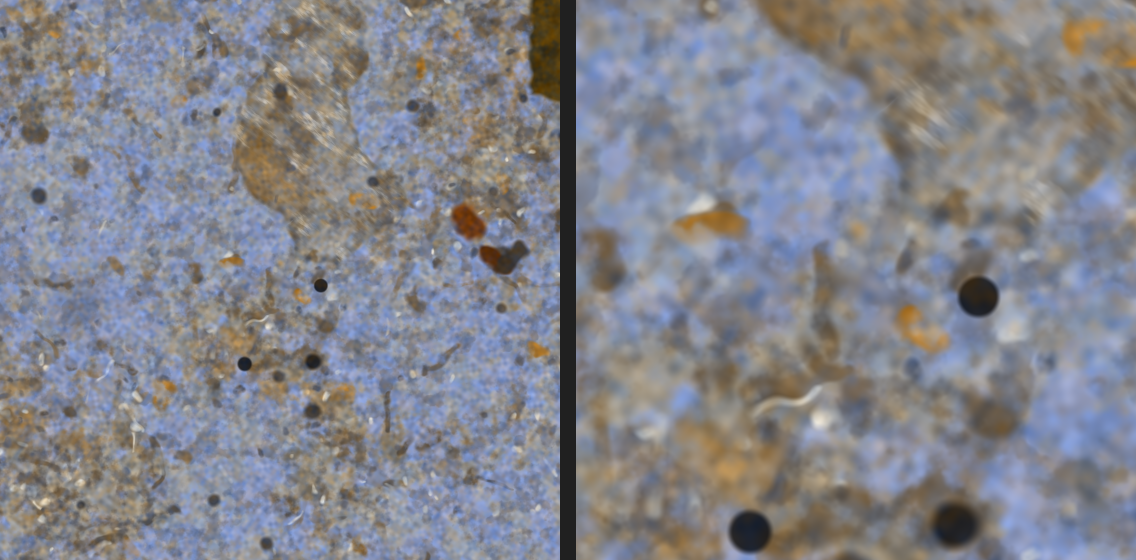
Left, the full canvas; right, a detail of the centre.
A Shadertoy shader for this texture:

```glsl
const vec3 BLUE = vec3(0.52, 0.57, 0.72);
const vec3 GREY = vec3(0.57, 0.59, 0.63);
const vec3 SLATE = vec3(0.43, 0.44, 0.49);
const vec3 TAUPE = vec3(0.57, 0.54, 0.48);
const vec3 BROWN = vec3(0.40, 0.35, 0.29);
const vec3 OCHRE = vec3(0.61, 0.46, 0.25);
const vec3 AMBER = vec3(0.62, 0.42, 0.14);
const vec3 RUST = vec3(0.40, 0.20, 0.06);
const vec3 SOOT = vec3(0.13, 0.13, 0.14);
const vec3 CREAM = vec3(0.80, 0.79, 0.75);

vec3 hash3(vec2 p) {
  vec3 q = fract(p.xyx * vec3(0.1031, 0.1030, 0.0973));
  q += dot(q, q.yxz + 33.33);
  return fract((q.xxy + q.yzz) * q.zyx);
}

vec3 noise3(vec2 p) {
  vec2 i = floor(p), f = fract(p);
  f = f * f * (3.0 - 2.0 * f);
  return mix(mix(hash3(i), hash3(i + vec2(1, 0)), f.x),
             mix(hash3(i + vec2(0, 1)), hash3(i + vec2(1, 1)), f.x), f.y);
}

vec3 fbm3(vec2 p) {
  vec3 sum = vec3(0.0);
  float weight = 0.533;
  for (int i = 0; i < 4; i++) {
    sum += weight * noise3(p);
    p = mat2(1.6, 1.2, -1.2, 1.6) * p + 17.0;
    weight *= 0.5;
  }
  return sum;
}

float spot(vec2 p, vec2 centre, float radius) {
  vec2 q = (p - centre) / radius;
  return exp(-dot(q, q));
}

float segment(vec2 p, vec2 a, vec2 b) {
  vec2 pa = p - a, ba = b - a;
  return length(pa - ba * clamp(dot(pa, ba) / dot(ba, ba), 0.0, 1.0));
}

// How crowded with debris a place is, 0 to 1
float density(vec2 p) {
  float d = 0.9 * noise3(p * 5.0 + 3.0).x - 0.24;
  d += 0.8 * spot(p, vec2(0.17, 0.12), 0.17) + 0.5 * spot(p, vec2(0.89, 0.67), 0.14);
  d += 0.5 * spot(p, vec2(0.14, 0.90), 0.15) + 0.35 * spot(p, vec2(0.45, 0.38), 0.12);
  d += 0.5 * spot(p, vec2(0.81, 0.17), 0.10) - 0.6 * spot(p, vec2(0.10, 0.58), 0.13);
  return clamp(d, 0.0, 1.0);
}

// Soft rounded bar
vec3 stroke(vec3 col, vec2 p, vec2 a, vec2 b, float radius, vec3 tint, float opacity) {
  float soft = 0.0015 + 0.3 * radius;
  float d = segment(p, a, b) - radius;
  return mix(col, tint, opacity * (1.0 - smoothstep(-soft, soft, d)));
}

vec3 scatter(vec3 col, vec2 p, float cells, float seed, float chance,
             float halfLength, float radius, vec3 tint, float opacity) {
  for (int i = 0; i < 9; i++) {
    vec2 cell = floor(p * cells) + vec2(i % 3 - 1, i / 3 - 1);
    vec3 place = hash3(cell + seed), kind = hash3(cell + seed + 57.0);
    vec2 centre = (cell + place.yz) / cells;
    if (place.x > chance * (0.15 + density(centre))) continue;
    float angle = 6.2832 * kind.x, size = mix(0.6, 1.25, kind.y);
    vec2 arm = halfLength * size * vec2(cos(angle), sin(angle));
    col = stroke(col, p, centre - arm, centre + arm, radius * size,
                 tint * mix(0.8, 1.2, kind.z), opacity);
  }
  return col;
}

// Large translucent flake with diagonal striations
vec3 flake(vec3 col, vec2 p, vec2 uv) {
  float width = mix(0.115, 0.085, smoothstep(0.70, 0.95, p.y));
  float d = segment(p, vec2(0.56, 0.95), vec2(0.535, 0.72)) - width;
  d = min(d, segment(p, vec2(0.58, 0.60), vec2(0.65, 0.65)) - 0.065);
  vec2 along = mat2(0.77, 0.64, -0.64, 0.77) * uv;
  float streak = fbm3(along * vec2(24.0, 75.0)).x;
  vec3 patches = fbm3(uv * 26.0 + 9.0);
  vec3 body = mix(BROWN, TAUPE, smoothstep(0.30, 0.58, 0.5 * (streak + patches.y)));
  body = mix(body, GREY, 0.6 * smoothstep(0.50, 0.65, patches.x));
  float stain = spot(p, vec2(0.47, 0.70), 0.085) + 0.7 * spot(p, vec2(0.52, 0.83), 0.04);
  body = mix(body, OCHRE * mix(0.45, 1.15, patches.z), 0.75 * min(stain, 1.0));
  body += 0.18 * smoothstep(0.58, 0.80, streak);
  body *= 1.0 - 0.15 * (1.0 - smoothstep(0.0, 0.012, abs(d + 0.006)));
  return mix(col, body, 0.86 * (1.0 - smoothstep(-0.005, 0.005, d)));
}

void mainImage(out vec4 fragColor, in vec2 fragCoord) {
  vec2 uv = fragCoord / iResolution.xy;
  vec2 rough = uv + 0.011 * (noise3(uv * 60.0).xy - 0.5);
  vec2 warped = rough + 0.02 * (noise3(uv * 32.0).xy - 0.5) + 0.03 * (noise3(uv * 11.0).yz - 0.5);

  // Mottled fluid and brownish staining
  float crowd = density(warped);
  vec3 mottle = fbm3(uv * 42.0), broad = fbm3(uv * 13.0 + 5.0);
  vec3 col = mix(BLUE, GREY, smoothstep(0.40, 0.60, mix(mottle.x, broad.x, 0.4)));
  col = mix(col, SLATE, 0.65 * smoothstep(0.52, 0.72, mottle.y + 0.12 * crowd));
  vec3 stain = mix(BROWN, TAUPE, smoothstep(0.32, 0.56, mottle.z));
  stain = mix(stain, OCHRE, 0.75 * smoothstep(0.52, 0.68, broad.y));
  col = mix(col, stain, 0.8 * smoothstep(0.25, 0.70, crowd + 0.9 * (mottle.x - 0.5)));
  col = mix(col, SLATE, 0.7 * spot(uv, vec2(0.14, 0.45), 0.045));

  // Soft debris, then the flake
  float wear = mix(0.35, 1.1, smoothstep(0.35, 0.62, mottle.y));
  col = scatter(col, warped, 12.0, 11.0, 0.75, 0.012, 0.020, TAUPE * 0.9, 0.65 * wear);
  col = scatter(col, warped, 16.0, 83.0, 0.60, 0.007, 0.013, BROWN, 0.8 * wear);
  col = flake(col, warped, uv);

  // Fibres, splinters and grains
  col = scatter(col, warped, 11.0, 131.0, 0.70, 0.034, 0.006, BROWN, 0.75 * wear);
  col = scatter(col, rough, 13.0, 197.0, 0.35, 0.022, 0.003, CREAM, 0.5 * wear);
  col = scatter(col, rough, 26.0, 241.0, 0.45, 0.002, 0.005, CREAM, 0.65 * wear);
  col = scatter(col, rough, 28.0, 307.0, 0.45, 0.002, 0.006, SLATE * 0.75, 0.7 * wear);
  col = scatter(col, warped, 13.0, 359.0, 0.30, 0.009, 0.012, AMBER, 0.8 * wear);
  col = scatter(col, uv, 10.0, 463.0, 0.26, 0.001, 0.011, SOOT * 1.6, 0.85);

  // Rust grains, brown band with dark beads
  col = stroke(col, rough, vec2(0.825, 0.618), vec2(0.845, 0.592), 0.021, RUST, 0.95);
  col = stroke(col, rough, vec2(0.87, 0.548), vec2(0.90, 0.528), 0.015, RUST * 0.75, 0.95);
  col = stroke(col, rough, vec2(0.90, 0.528), vec2(0.928, 0.555), 0.014, BROWN * 0.55, 0.9);
  col = stroke(col, warped, vec2(0.45, 0.355), vec2(0.56, 0.375), 0.02, BROWN, 0.8 * wear);
  col = mix(col, SOOT, smoothstep(0.015, 0.010, length(uv - vec2(0.437, 0.350))));
  col = mix(col, SOOT, smoothstep(0.018, 0.009, length(uv - vec2(0.559, 0.354))));
  col = mix(col, SOOT, smoothstep(0.014, 0.010, length(uv - vec2(0.573, 0.490))));

  // Dark olive mass in the corner
  float corner = max(0.947 - rough.x, 0.815 - rough.y + 0.4 * (1.0 - rough.x));
  vec3 olive = vec3(0.29, 0.22, 0.07) * mix(0.75, 1.25, mottle.y);
  col = mix(col, olive, 1.0 - smoothstep(-0.006, 0.006, corner));

  // Fine grain and warm to cool speckle
  vec2 tilted = mat2(0.8, 0.6, -0.6, 0.8) * uv;
  vec3 grain = noise3(tilted * 135.0) + 0.7 * noise3(uv * 78.0 + 31.0) - 0.85;
  col *= 1.02 + mix(0.20, 0.34, crowd) * grain.x;
  col += 0.10 * grain.y * vec3(1.0, 0.2, -1.0);
  fragColor = vec4(clamp(col, 0.0, 1.0), 1.0);
}
```
